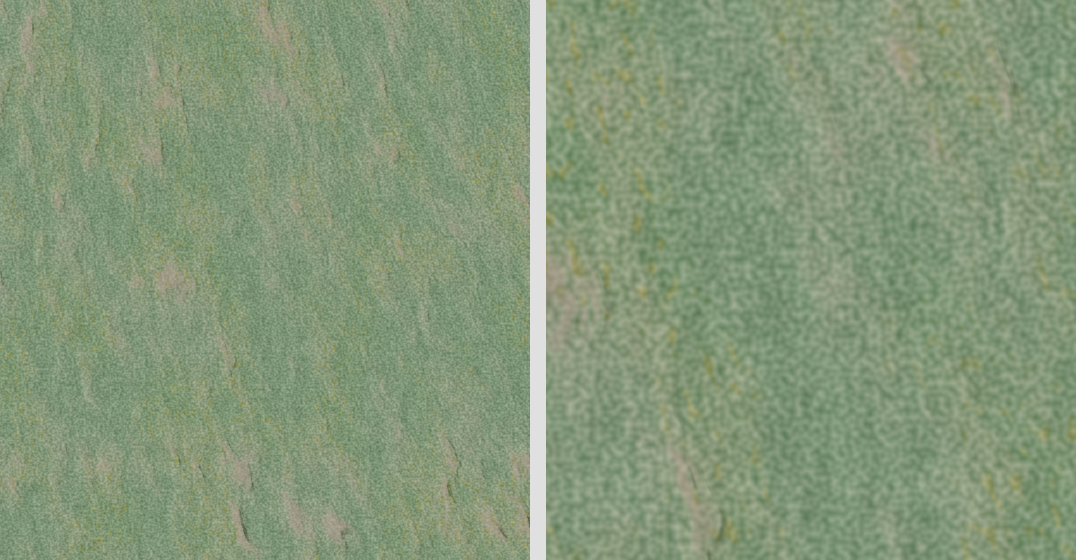
Left: the whole. Right: its middle third, enlarged.
Give the GLSL for this texture, as a WebGL 1 fragment shader.

```glsl
precision highp float;
// Grainy green turf with slanted, pinkish worn scraps and tiny yellow flecks.
// Warped gradient noise is stretched along a curved slant; its sideways slope
// gives the dark creases, and finer noise gives the woolly grain.

uniform vec2 u_resolution;

vec2 gradientAt(vec2 cell) {
  vec3 h = fract(cell.xyx * vec3(0.1031, 0.1030, 0.0973));
  h += dot(h, h.yzx + 33.33);
  float angle = 6.2832 * fract((h.x + h.y) * h.z);
  return vec2(cos(angle), sin(angle));
}

float gradientNoise(vec2 p) {
  vec2 i = floor(p), f = p - i;
  vec2 w = f * f * f * (f * (f * 6.0 - 15.0) + 10.0);
  float a = dot(gradientAt(i), f);
  float b = dot(gradientAt(i + vec2(1, 0)), f - vec2(1, 0));
  float c = dot(gradientAt(i + vec2(0, 1)), f - vec2(0, 1));
  float d = dot(gradientAt(i + vec2(1, 1)), f - vec2(1, 1));
  return mix(mix(a, b, w.x), mix(c, d, w.x), w.y);
}

float fbm(vec2 p) {
  float sum = 0.0, amplitude = 1.0;
  for (int i = 0; i < 4; i++) {
    sum += amplitude * gradientNoise(p);
    p = p * 2.03 + vec2(17.3, 9.1);
    amplitude *= 0.55;
  }
  return sum;
}

// Height of the worn ground: broad patches broken into short ragged scraps
float wear(vec2 s) {
  s.x += 0.022 * gradientNoise(s * vec2(16.0, 13.0) + 40.0);
  s.x += 0.008 * gradientNoise(s * vec2(45.0, 38.0) + 60.0);
  float patches = gradientNoise(s * vec2(6.0, 4.0) + 12.0);
  return 0.55 * patches + 0.75 * fbm(s * vec2(21.0, 9.0) + 5.0);
}

void main() {
  vec2 p = gl_FragCoord.xy / u_resolution.y;
  // Streaks lean further over toward the right
  vec2 s = vec2(p.x + p.y * (0.12 + 0.34 * p.x), p.y);

  float height = wear(s);
  float slope = height - wear(s + vec2(-0.006, 0.003));
  float pale = smoothstep(-0.3, 0.35, height);
  float bare = smoothstep(0.3, 0.58, height);

  // Turf, thinning to pale and then to bare ground
  vec3 color = mix(vec3(0.485, 0.582, 0.462), vec3(0.548, 0.605, 0.497), pale);
  color = mix(color, vec3(0.635, 0.605, 0.54), 0.85 * bare);

  // Thin dark creases along the steep right-hand side of the worn scraps
  float crease = smoothstep(0.14, 0.36, -slope) * smoothstep(-0.05, 0.2, height);
  color -= vec3(0.13, 0.14, 0.13) * crease;
  color += 0.07 * clamp(slope, -0.4, 0.4);

  // Yellow flecks gathered in loose clusters, over a faint yellow tinge
  float cluster = smoothstep(-0.1, 0.35, gradientNoise(s * vec2(9.0, 6.0) + 70.0) + 0.3 * pale - 0.1);
  float fleck = smoothstep(0.16, 0.42, gradientNoise(s * vec2(105.0, 70.0) + 31.0));
  color.b -= 0.015 * cluster;
  color = mix(color, vec3(0.58, 0.58, 0.33), 0.6 * fleck * cluster);

  // Woolly grain, strongest where the turf is thick
  float fibre = gradientNoise(s * vec2(150.0, 110.0));
  float fine = gradientNoise(p * vec2(235.0, 245.0) + 11.0);
  float grain = 0.075 * fibre + 0.13 * fine;
  color += grain * mix(1.0, 0.6, bare) * vec3(1.1, 0.85, 1.0);
  color += 0.035 * gradientNoise(s * vec2(45.0, 28.0) + 90.0);

  gl_FragColor = vec4(color, 1.0);
}
```
